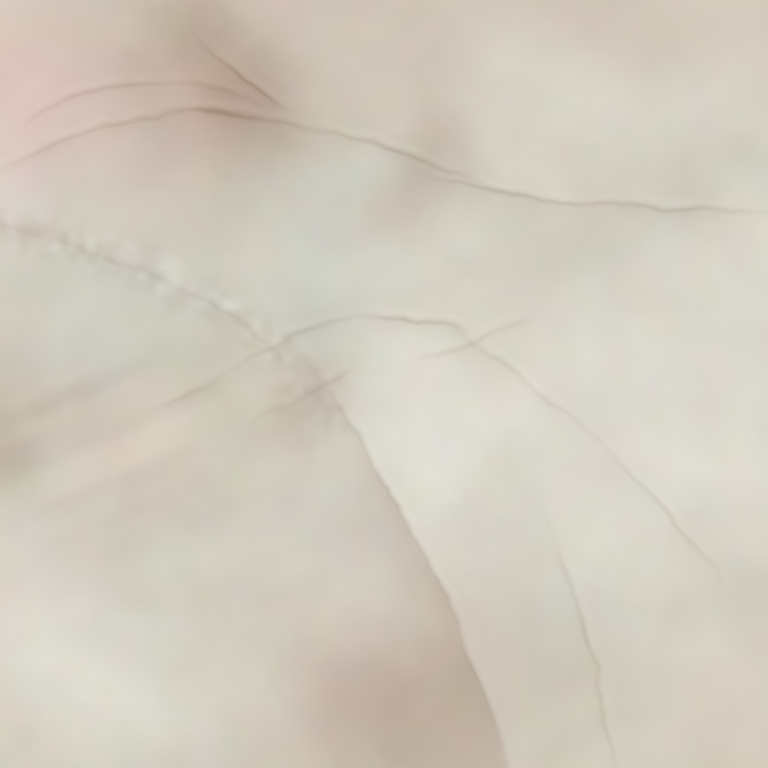
Write a WebGL 1 fragment shader that draws this texture.

```glsl
precision highp float;
// Pale, softly lit skin with fine branching creases, warm shadows and mottling.
uniform vec2 u_resolution;

#define PALE vec3(0.872, 0.862, 0.822)
#define SHADE vec3(0.785, 0.765, 0.700)
#define WARM vec3(0.825, 0.780, 0.725)
#define BROWN vec3(0.700, 0.620, 0.555)
#define PINK vec3(0.865, 0.760, 0.735)
#define COOL vec3(0.795, 0.798, 0.762)
#define INK vec3(0.105, 0.125, 0.135)
#define MOTTLE 0.060
#define WOBBLE 0.022
#define CREASE_WIDTH 0.0032

float hash(vec2 p) {
  vec3 q = fract(vec3(p.xyx) * 0.1031);
  q += dot(q, q.yzx + 33.33);
  return fract((q.x + q.y) * q.z);
}

float noise(vec2 p) {
  vec2 i = floor(p), f = fract(p);
  f = f * f * (3.0 - 2.0 * f);
  return mix(mix(hash(i), hash(i + vec2(1, 0)), f.x),
             mix(hash(i + vec2(0, 1)), hash(i + vec2(1, 1)), f.x), f.y);
}

float fbm(vec2 p) {
  float sum = 0.0, amp = 0.5;
  for (int i = 0; i < 5; i++) {
    sum += amp * noise(p);
    p = mat2(1.6, 1.2, -1.2, 1.6) * p + 7.3;
    amp *= 0.5;
  }
  return sum;
}

// Soft elliptical patch: 1 at the centre, fading outwards.
float patchAt(vec2 p, vec2 centre, vec2 radius) {
  vec2 q = (p - centre) / radius;
  return exp(-dot(q, q));
}

// Quadratic curve: x = distance, y = signed distance (left positive), z = position along.
vec3 curve(vec2 p, vec2 a, vec2 b, vec2 c) {
  vec3 best = vec3(9.0, 9.0, 0.0);
  vec2 from = a;
  for (int i = 1; i <= 14; i++) {
    float t = float(i) / 14.0;
    vec2 to = mix(mix(a, b, t), mix(b, c, t), t);
    vec2 e = to - from, w = p - from;
    float h = clamp(dot(w, e) / dot(e, e), 0.0, 1.0);
    float d = length(w - e * h);
    float side = e.x * w.y - e.y * w.x < 0.0 ? -1.0 : 1.0;
    if (d < best.x) best = vec3(d, d * side, (float(i) - 1.0 + h) / 14.0);
    from = to;
  }
  return best;
}

// Crease profile: x = dark groove with a faint halo, y = lit ridge beside it.
vec2 groove(vec3 c, float strength) {
  float ends = smoothstep(0.0, 0.3, c.z) * smoothstep(1.0, 0.7, c.z);
  float line = exp(-pow(c.x / CREASE_WIDTH, 2.0));
  float halo = exp(-c.x / 0.016);
  float ridge = exp(-pow((c.y - 0.009) / 0.006, 2.0));
  return vec2(0.5 * line + 0.4 * halo, ridge) * strength * ends;
}

vec2 crease(vec2 p, vec2 a, vec2 b, vec2 c, float strength) {
  return groove(curve(p, a, b, c), strength);
}

vec3 skin;
vec2 soft;
void tint(vec3 colour, float amount, vec2 centre, vec2 radius) {
  skin = mix(skin, colour, amount * patchAt(soft, centre, radius));
}

void main() {
  vec2 uv = gl_FragCoord.xy / u_resolution;
  vec2 p = uv + WOBBLE * (vec2(fbm(uv * 15.0), fbm(uv * 15.0 + 40.0)) - 0.48);
  soft = uv + 0.16 * (vec2(fbm(uv * 6.0), fbm(uv * 6.0 + 20.0)) - 0.48);

  // Broad tones
  float light = 0.30 + 0.65 * patchAt(soft, vec2(0.84, 0.50), vec2(0.34, 0.30))
              + 0.32 * patchAt(soft, vec2(0.08, 0.12), vec2(0.26, 0.24))
              + 1.3 * (fbm(uv * 4.0 + 3.0) - 0.48);
  skin = mix(SHADE, PALE, clamp(light, 0.0, 1.0));
  skin = mix(skin, WARM, 0.7 * smoothstep(0.74, 0.96, soft.y));
  tint(COOL, 0.75, vec2(0.43, 0.69), vec2(0.09, 0.14));
  tint(COOL + 0.03, 0.6, vec2(0.10, 0.60), vec2(0.18, 0.09));
  tint(PALE, 0.8, vec2(0.53, 0.49), vec2(0.09, 0.11));
  tint(PALE, 0.7, vec2(0.77, 0.30), vec2(0.09, 0.12));
  tint(PALE, 0.5, vec2(0.80, 0.84), vec2(0.16, 0.08));
  tint(WARM, 0.7, vec2(0.97, 0.03), vec2(0.16, 0.16));
  tint(WARM, 0.5, vec2(0.65, 0.14), vec2(0.06, 0.12));
  tint(PINK, 0.8, vec2(0.02, 0.87), vec2(0.16, 0.12));
  tint(BROWN, 0.75, vec2(0.28, 0.90), vec2(0.10, 0.12));
  tint(BROWN, 0.35, vec2(0.53, 0.77), vec2(0.06, 0.12));
  tint(BROWN, 0.45, vec2(0.02, 0.43), vec2(0.08, 0.08));
  tint(BROWN, 0.40, vec2(0.38, 0.48), vec2(0.06, 0.05));
  skin = mix(skin, PINK, 0.35 * smoothstep(0.42, 0.7, fbm(uv * 5.0 + 60.0)) * (1.0 - uv.x));

  // Long fold, with shadow on its lower left side
  vec3 fold = curve(p, vec2(0.36, 0.58), vec2(0.59, 0.29), vec2(0.68, -0.06));
  float shadow = smoothstep(0.008, -0.008, fold.y) * exp(-fold.x / 0.11);
  skin = mix(skin, BROWN, 0.36 * shadow * smoothstep(0.05, 0.45, fold.z));
  float hollow = patchAt(soft, vec2(0.53, 0.05), vec2(0.14, 0.13));
  skin = mix(skin, BROWN, 0.65 * hollow * smoothstep(0.02, -0.02, fold.y));

  // Creases
  vec3 upper = curve(p, vec2(-0.16, 0.73), vec2(0.235, 0.70), vec2(0.44, 0.46));
  vec2 g = groove(fold, 0.55) + groove(upper, 0.3);
  g += crease(p, vec2(-0.06, 0.72), vec2(0.10, 0.88), vec2(0.38, 0.85), 0.45);
  g += crease(p, vec2(0.00, 0.81), vec2(0.14, 0.95), vec2(0.38, 0.85), 0.40);
  g += crease(p, vec2(0.18, 0.855), vec2(0.40, 0.865), vec2(0.68, 0.74), 0.75);
  g += crease(p, vec2(0.50, 0.79), vec2(0.76, 0.700), vec2(1.20, 0.735), 0.75);
  g += crease(p, vec2(0.34, 0.55), vec2(0.50, 0.62), vec2(0.64, 0.555), 0.75);
  g += crease(p, vec2(0.53, 0.61), vec2(0.81, 0.44), vec2(0.97, 0.20), 0.45);
  g += crease(p, vec2(0.69, 0.36), vec2(0.78, 0.20), vec2(0.83, -0.16), 0.45);
  g += crease(p, vec2(0.31, 0.44), vec2(0.40, 0.49), vec2(0.47, 0.52), 0.60);
  g += crease(p, vec2(0.52, 0.52), vec2(0.61, 0.55), vec2(0.71, 0.59), 0.45);
  g += crease(p, vec2(0.18, 0.45), vec2(0.32, 0.53), vec2(0.43, 0.59), 0.40);
  g += crease(p, vec2(0.24, 0.97), vec2(0.31, 0.90), vec2(0.38, 0.85), 0.65);
  float broken = 0.25 + 1.3 * noise(uv * 17.0);
  skin += g.y * broken * 0.028 - INK * min(g.x * broken, 1.0);

  // Crumbled skin along the upper fold
  float crumble = noise(p * 75.0) + noise(p * 40.0 + 9.0) - 1.0;
  skin += vec3(0.055, 0.060, 0.075) * crumble * exp(-pow(upper.x / 0.025, 2.0));

  // Slanted wrinkles on the left
  vec2 slant = vec2(dot(uv, vec2(0.92, 0.39)), dot(uv, vec2(-0.39, 0.92)));
  float wrinkles = noise(slant * vec2(4.0, 46.0)) + noise(slant * vec2(3.0, 22.0)) - 1.0;
  skin += 0.045 * wrinkles * patchAt(uv, vec2(0.16, 0.40), vec2(0.24, 0.15));

  // Overall mottling
  skin += MOTTLE * (fbm(uv * 9.0 + 11.0) - 0.48);
  skin += 0.014 * (vec3(noise(uv * 30.0), noise(uv * 26.0 + 5.0), noise(uv * 22.0 + 8.0)) - 0.5);
  gl_FragColor = vec4(clamp(skin, 0.0, 1.0), 1.0);
}
```
